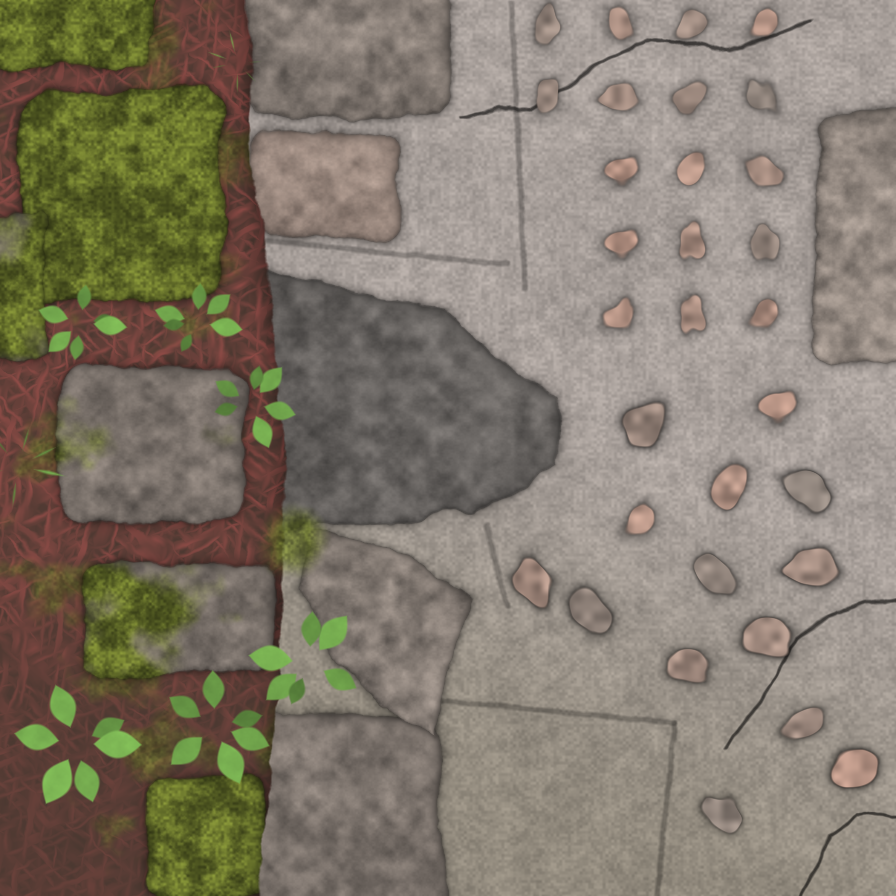
A Shadertoy shader for this texture:

```glsl
// Worn concrete path with rock slabs, pebbles and cracks, beside mossy stones
// and red needle litter. Distance functions give outlines; noise adds texture.
const float SOFT = .0018, WARP = .026;
const vec3 CONCRETE = vec3(.655, .622, .602), DAMP = vec3(.57, .54, .49),
  ROCK = vec3(.55, .51, .48), SOIL = vec3(.29, .22, .19), LITTER = vec3(.57, .3, .28),
  MOSS = vec3(.48, .53, .2), LEAF = vec3(.46, .67, .31), PINK = vec3(.72, .58, .52);
// Left stones and path rocks: centre, half size
const vec4 STONES[6] = vec4[](vec4(.08,.985,.11,.06), vec4(.135,.78,.115,.12),
  vec4(.01,.68,.04,.1), vec4(.17,.505,.11,.085), vec4(.2,.31,.12,.065), vec4(.23,.065,.065,.07));
const vec4 ROCKS[4] = vec4[](vec4(.385,.08,.11,.13), vec4(.39,.96,.125,.09),
  vec4(.365,.795,.09,.058), vec4(1,.735,.09,.165));
// Plants and large pebbles: x, y pairs
const float PLANTS[16] = float[](.265,.93, .22,.64, .09,.64, .345,.26,
  .02,.48, .24,.19, .085,.17, .28,.55);
const float PEBBLES[28] = float[](.722,.527, .865,.547, .898,.453, .815,.456, .714,.417,
  .597,.349, .658,.316, .797,.359, .906,.366, .771,.257, .86,.289, .899,.193, .952,.14, .807,.091);
// Three cracks of five x, y pairs; straight scored joints
const float CRACKS[30] = float[](.515,.87,.59,.877,.72,.955,.81,.945,.9,.98,
  1.02,.33,.93,.315,.89,.29,.86,.235,.81,.17, 1.02,.087,.96,.085,.93,.065,.91,.03,.885,-.01);
const vec4 SCORES[5] = vec4[](vec4(.3,.733,.567,.707), vec4(.573,1,.588,.68),
  vec4(.495,.22,.755,.195), vec4(.755,.195,.735,0), vec4(.545,.415,.568,.325));

float hash(vec2 p) { return fract(sin(dot(p, vec2(127.1, 311.7))) * 43758.5453); }
float noise(vec2 p) {
  vec2 i = floor(p), f = fract(p), e = vec2(1, 0);
  f *= f * (3. - 2. * f);
  return mix(mix(hash(i), hash(i + e), f.x), mix(hash(i + e.yx), hash(i + e.xx), f.x), f.y);
}
float fbm(vec2 p) {
  float sum = 0., amp = .53;
  for (int i = 0; i < 4; i++) { sum += amp * noise(p); p = p * 2.1 + 7.; amp *= .5; }
  return sum;
}
mat2 turn(float a) { return mat2(cos(a), -sin(a), sin(a), cos(a)); }
float fill(float d) { return 1. - smoothstep(-SOFT, SOFT, d); }
float box(vec2 p, vec4 b) {
  vec2 q = abs(p - b.xy) - b.zw * .7;
  return length(max(q, 0.)) + min(max(q.x, q.y), 0.) - .3 * min(b.z, b.w);
}
float segment(vec2 p, vec2 a, vec2 b) {
  vec2 v = b - a;
  return length(p - a - v * clamp(dot(p - a, v) / dot(v, v), 0., 1.));
}
float polygon(vec2 p, float v[14]) {
  float d = 9., side = 1.;
  for (int i = 0; i < 14; i += 2) {
    int j = (i + 2) % 14;
    vec2 a = vec2(v[i], v[i + 1]), b = vec2(v[j], v[j + 1]);
    d = min(d, segment(p, a, b));
    if ((a.y > p.y) != (b.y > p.y) && p.x < a.x + (b.x - a.x) * (p.y - a.y) / (b.y - a.y)) side = -side;
  }
  return d * side;
}
void slab(inout vec3 col, float d, vec3 tint) {
  col = mix(col, tint, fill(d)) * (1. - .4 * exp(-abs(d) * 250.));
}
void pebble(inout vec3 col, vec2 p, vec2 c, float r) {
  float id = hash(c);
  vec2 q = turn(id * 6.) * (p - c) * vec2(.85, 1.2);
  float d = length(q) - r * (.65 + .55 * noise(q / r * 1.3 + id * 40.));
  col *= 1. - r * 26. * exp(-max(d, 0.) * 230.);
  col = mix(col, mix(PINK, ROCK, id) * (.75 + .45 * noise(p * 90.)), fill(d));
}

void mainImage(out vec4 fragColor, in vec2 fragCoord) {
  vec2 p = fragCoord / iResolution.xy;
  float rough = fbm(p * 12.), fine = fbm(p * 60.), grain = noise(p * 310.), streak = 0., d = 9.;
  vec2 w = p + WARP * (vec2(rough, fbm(p.yx * 14. + 5.)) - .5) + .006 * (fine - .5);

  // Needle litter and mossy stones
  for (int i = 0; i < 3; i++) streak = max(streak, noise(turn(float(i) + .4) * w * vec2(35, 230)));
  vec3 litter = mix(SOIL, LITTER, streak * streak * (.45 + .55 * smoothstep(.1, .5, p.y)));
  vec3 moss = MOSS * (.62 + .38 * smoothstep(.25, .7, fine)) * (.75 + .4 * grain);
  vec3 rock = ROCK * (.5 + .65 * fine + .3 * rough);
  vec3 col = mix(litter, moss, .6 * smoothstep(.55, .75, rough));
  for (int i = 0; i < 6; i++) {
    float cover = .3 + .6 * smoothstep(.1, .3, abs(STONES[i].y - .47));
    slab(col, box(w, STONES[i]), mix(rock * .9, moss, smoothstep(.85, 1.1, rough + cover)));
  }

  // Concrete path with scored joints
  float edge = .311 - .036 * smoothstep(.45, 1., p.y) - .025 * (1. - smoothstep(0., .2, p.y));
  float tone = .78 + .2 * fine + .16 * grain + .1 * rough;
  vec3 path = mix(DAMP, CONCRETE, smoothstep(.05, .6, p.y + .4 * (p.x - .6))) * tone;
  for (int i = 0; i < 5; i++)
    path *= .75 + .25 * smoothstep(.001, .005, segment(p + .004 * fine, SCORES[i].xy, SCORES[i].zw));

  // Inset rocks, the third one pinkish, then a pale and a dark slab
  for (int i = 0; i < 4; i++)
    slab(path, box(w, ROCKS[i]), mix(rock * (.88 + .06 * float(i)), PINK * tone, i == 2 ? .3 : 0.));
  slab(path, polygon(w, float[](.34,.405,.44,.39,.52,.33,.49,.18,.42,.22,.37,.27,.33,.34)), rock);
  slab(path, polygon(w, float[](.29,.695,.505,.655,.55,.605,.628,.55,.62,.48,.525,.425,.295,.405)),
    mix(rock, vec3(rock.y), .5) * .76);

  // Cracks and pebbles
  for (int i = 0; i < 30; i += 2) if (i % 10 < 8)
    d = min(d, segment(w, vec2(CRACKS[i], CRACKS[i + 1]), vec2(CRACKS[i + 2], CRACKS[i + 3])));
  path *= .4 + .6 * smoothstep(.0005, .0035, d);
  for (int i = 0; i < 28; i += 2) {
    vec2 c = vec2(PEBBLES[i], PEBBLES[i + 1]);
    pebble(path, p, c, .018 + .009 * hash(c.yx));
  }
  for (int k = 0; k < 20; k++)
    if (k % 4 > 0 || k < 8) pebble(path, p, vec2(.61, .972) + .081 * vec2(k % 4, -k / 4), .018);
  d = edge - w.x;
  col = mix(col * (1. - .35 * exp(-abs(d) * 90.)), path, fill(d));
  col = mix(col, moss, .8 - .8 * smoothstep(.015, .045, length(w - vec2(.325, .395))));

  // Leaves, with grass blades on every fourth plant
  for (int k = 0; k < 48; k++) {
    int n = k / 6 * 2;
    vec2 base = vec2(PLANTS[n], PLANTS[n + 1]);
    float id = hash(vec2(k, 3)), size = .065 - .035 * base.y, len = size * (.6 + .4 * id);
    vec2 q = turn(float(k) * 1.05 + id) * (p - base) - vec2(.3 * size, 0);
    float t = q.x / len, wide = n % 8 == 0 ? .08 : .3;
    d = abs(q.y) - wide * len * sin(3.14 * clamp(t, 0., 1.)) + max(abs(t - .5) - .5, 0.) * len + SOFT;
    col = mix(col, LEAF * (.6 + .4 * id + .2 * fine), fill(d));
  }
  fragColor = vec4(col, 1);
}
```
